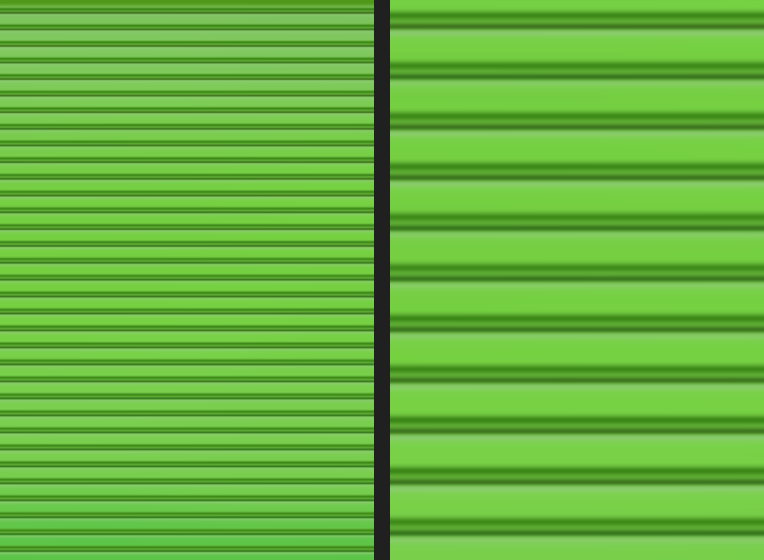
Left: the whole. Right: its middle third, enlarged.
A WebGL 1 fragment shader for this texture:

```glsl
precision highp float;
// A closed roller shutter of painted green steel: wide flat slats, each ending in a
// rolled lip between a green crease and a brownish gap, with a pale glint below.
// One periodic profile down the canvas is tinted by slow vertical and sine gradients.
uniform vec2 u_resolution;

const float TAU = 6.28319;
const float SLATS = 33.4;         // repeats over the canvas height
const float FIRST_SEAM = 0.0229;  // depth of the first gap below the top edge
const float BOW = 0.105;          // uneven hang of the slats, in repeats
const float BOW_LENGTH = 1.4;

// Profile positions and half widths, in repeats measured down from the gap
const float CREASE_AT = -0.215;
const float CREASE_WIDTH = 0.075;
const float GAP_WIDTH = 0.066;
const float GLINT_AT = 0.125;
const float GLINT_WIDTH = 0.07;

const vec3 PAINT_TOP = vec3(0.50, 0.785, 0.37);
const vec3 PAINT_MIDDLE = vec3(0.46, 0.815, 0.255);
const vec3 PAINT_LOW = vec3(0.48, 0.81, 0.31);
const vec3 PAINT_BOTTOM = vec3(0.36, 0.77, 0.28);
const vec3 LIP = vec3(0.39, 0.70, 0.22);
const vec3 CREASE = vec3(0.22, 0.52, 0.08);
const vec3 GAP_GREEN = vec3(0.19, 0.47, 0.11);
const vec3 GAP_BROWN = vec3(0.27, 0.45, 0.12);
const vec3 GLINT = vec3(0.55, 0.80, 0.44);
const vec3 TOP_SHADOW = vec3(0.31, 0.61, 0.07);

float hash(float n) {
  return fract(sin(n * 12.99) * 437.58);
}

// Soft line that fades rather than flickers when thinner than a pixel
float softLine(float offset, float width, float pixel) {
  float w2 = width * width + 0.12 * pixel * pixel;
  return width * inversesqrt(w2) * exp(-offset * offset / w2);
}

// Slow weathering from layered sines, about -1 to 1
float weather(vec2 p) {
  return 0.5 * sin(p.x * 5.1 + 2.0 * sin(p.y * 7.3))
       + 0.3 * sin(p.y * 17.0 + p.x * 3.7)
       + 0.2 * sin(p.x * 13.0 - p.y * 9.0);
}

// Paint colour from the top (0) to the bottom (1)
vec3 paintAt(float depth) {
  vec3 c = mix(PAINT_TOP, PAINT_MIDDLE, smoothstep(0.06, 0.38, depth));
  c = mix(c, PAINT_LOW, smoothstep(0.54, 0.76, depth));
  return mix(c, PAINT_BOTTOM, smoothstep(0.82, 1.0, depth));
}

void main() {
  vec2 uv = gl_FragCoord.xy / u_resolution.y;
  float depth = 1.0 - uv.y;
  float pixel = SLATS / u_resolution.y;

  // Repeat coordinate: whole numbers lie on the gaps
  float fromSeam = depth - FIRST_SEAM;
  float row = fromSeam * SLATS + BOW * sin(TAU * fromSeam / BOW_LENGTH);
  float seam = floor(row + 0.5);
  float d = row - seam;
  float vary = hash(seam + 3.0);
  float wear = weather(uv);

  // Flat slat, slightly paler near its upper edge
  vec3 color = paintAt(depth + 0.02 * wear);
  color += vec3(0.02, 0.0, 0.045) * (1.0 - smoothstep(0.1, 0.45, fract(row)));
  color *= 1.0 + 0.006 * wear + 0.01 * (vary - 0.5);

  // Rolled lip between the crease and the gap
  float lip = smoothstep(-0.40, -0.22, d) * (1.0 - smoothstep(-0.01, 0.09, d));
  color = mix(color, LIP, lip);

  // Glint below the gap, then both dark lines
  float glint = softLine(d - GLINT_AT, GLINT_WIDTH, pixel);
  color = mix(color, GLINT, glint * (0.6 + 0.3 * vary));
  float crease = softLine(d - CREASE_AT, CREASE_WIDTH, pixel);
  color = mix(color, CREASE, crease * (0.84 + 0.12 * hash(seam + 41.0)));
  float brown = clamp(0.85 - 0.75 * depth + 0.3 * (vary - 0.5) + 0.15 * wear, 0.0, 1.0);
  float gap = softLine(d, GAP_WIDTH, pixel);
  color = mix(color, mix(GAP_GREEN, GAP_BROWN, brown), gap * 0.98);

  // Shadow under the housing at the top
  color = mix(color, TOP_SHADOW, 0.9 * (1.0 - smoothstep(0.004, 0.016, depth)));
  color *= 1.0 - 0.05 * (1.0 - smoothstep(0.0, 0.07, depth));

  gl_FragColor = vec4(clamp(color, 0.0, 1.0), 1.0);
}
```
